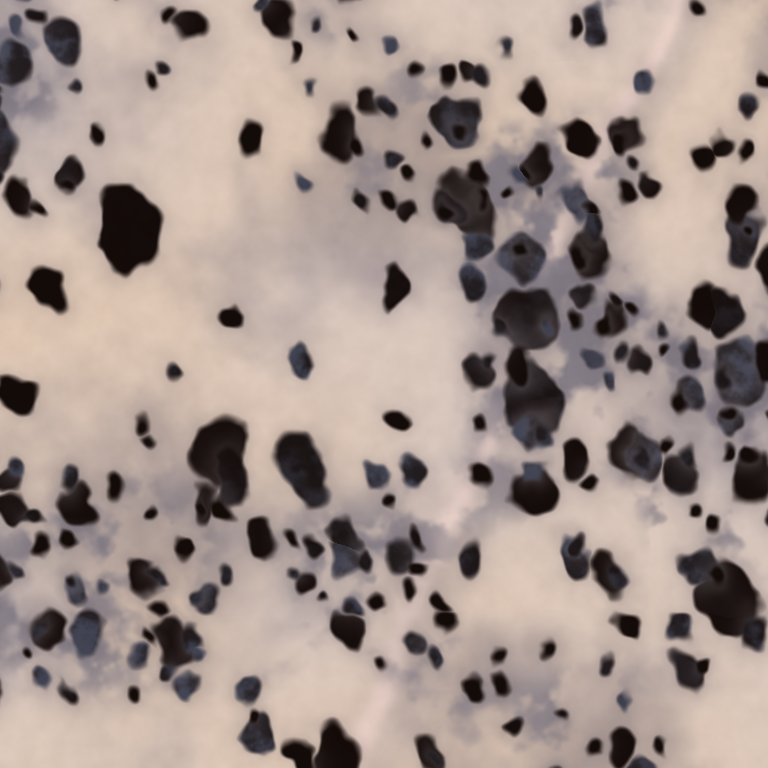
Give the GLSL for this texture, as a Shadertoy shader.

```glsl
// Dark, clumped grains scattered over a soft beige ground with grey-blue haze.
// Three sizes of jittered, noise-warped ellipses are laid over layered value
// noise; a wavering pale ridge crosses the ground diagonally.

#define PALE      vec3(0.86, 0.78, 0.725)
#define HAZE      vec3(0.70, 0.64, 0.625)
#define SMUDGE    vec3(0.49, 0.45, 0.47)
#define RIDGE     vec3(0.92, 0.82, 0.79)
#define BLACK     vec3(0.075, 0.042, 0.033)
#define SLATE     vec3(0.24, 0.22, 0.24)
#define SOFTNESS  0.0042
#define HALO      0.011
#define LEAN      0.22
#define CLUMPING  0.95

float hash(vec2 p) {
    vec3 q = fract(p.xyx * vec3(0.1031, 0.1030, 0.0973));
    q += dot(q, q.yzx + 33.33);
    return fract((q.x + q.y) * q.z);
}

vec2 hash2(vec2 p) {
    return vec2(hash(p + 17.3), hash(p + 71.9));
}

float noise(vec2 p) {
    vec2 i = floor(p), f = fract(p);
    f = f * f * (3.0 - 2.0 * f);
    float low = mix(hash(i), hash(i + vec2(1, 0)), f.x);
    float high = mix(hash(i + vec2(0, 1)), hash(i + vec2(1, 1)), f.x);
    return mix(low, high, f.y);
}

float fbm(vec2 p) {
    float sum = 0.0, weight = 0.5;
    for (int i = 0; i < 4; i++) {
        sum += weight * noise(p);
        p = mat2(1.6, 1.2, -1.2, 1.6) * p + 5.7;
        weight *= 0.5;
    }
    return sum / 0.9375;
}

// Density of grains and haze, from 0 to 1
float clump(vec2 p) {
    return noise(p * 4.3 + 23.0) * 0.65 + noise(p * 9.0 + 41.0) * 0.35;
}

// Nearest grain of one size: x = signed distance, y = its random tint
vec2 grains(vec2 p, float cells, float share, float radius, float seed) {
    vec2 home = floor(p * cells), nearest = vec2(1.0, 0.0);
    for (int y = -1; y <= 1; y++)
    for (int x = -1; x <= 1; x++) {
        vec2 id = home + vec2(x, y), key = id + seed;
        vec2 centre = (id + 0.1 + 0.8 * hash2(key)) / cells;
        float chance = share + CLUMPING * (clump(centre) - 0.5);
        if (hash(key + 5.1) > chance) continue;

        float size = radius * mix(0.68, 1.3, hash(key + 9.7));
        float stretch = mix(1.0, 1.65, hash(key + 13.3));
        float angle = LEAN + 0.9 * (hash(key + 29.1) - 0.5);
        float c = cos(angle), s = sin(angle);
        vec2 q = mat2(c, -s, s, c) * (p - centre);
        q = abs(q) / (size * vec2(1.0, stretch));
        float power = mix(1.7, 2.7, hash(key + 37.7));
        float d = pow(pow(q.x, power) + pow(q.y, power), 1.0 / power) - 1.0;
        d *= size;
        if (d < nearest.x) nearest = vec2(d, hash(key + 53.0));
    }
    return nearest;
}

// Lays one set of grains and its faint halo over the ground
vec3 layGrains(vec3 ground, vec2 grain, vec2 p, float density) {
    float halo = exp(-max(grain.x, 0.0) / HALO);
    ground = mix(ground, SMUDGE, halo * mix(0.12, 0.5, density));
    float mottle = smoothstep(0.3, 0.7, fbm(p * 34.0 + 8.0));
    float grey = smoothstep(0.45, 0.85, grain.y) * (0.35 + 0.85 * mottle);
    vec3 body = mix(BLACK, SLATE, grey);
    body += 0.035 * grey * vec3(-0.4, 0.2, 1.0);
    return mix(ground, body, smoothstep(-SOFTNESS, SOFTNESS, -grain.x));
}

vec3 groundColour(vec2 p, float density) {
    float cloud = fbm(p * 6.0 + 3.0);
    float haze = smoothstep(0.38, 0.68, cloud * 0.6 + density * 0.4);
    vec3 colour = mix(PALE, HAZE, haze);
    colour += (noise(p * 5.0 + 60.0) - 0.5) * vec3(0.03, 0.0, -0.05);

    // Pale ridge with a greyer slope on its right side
    float offset = p.x - 0.47 - 0.4 * p.y - 0.09 * (noise(p * 5.0 + 2.0) - 0.5);
    float slope = smoothstep(0.0, 0.025, offset) * (1.0 - smoothstep(0.03, 0.10, offset));
    colour = mix(colour, HAZE, 0.4 * slope);
    colour = mix(colour, RIDGE, 0.75 * exp(-pow(offset / 0.017, 2.0)));

    // Mottled blue-grey smudges where grains gather
    float smudge = smoothstep(0.46, 0.68, fbm(p * 17.0 + 31.0));
    smudge *= smoothstep(0.42, 0.68, density);
    colour = mix(colour, SMUDGE + vec3(-0.02, 0.0, 0.03), 0.85 * smudge);
    return colour + 0.045 * (fbm(p * 55.0) - 0.5);
}

void mainImage(out vec4 fragColor, in vec2 fragCoord) {
    vec2 p = fragCoord / iResolution.y;
    float density = clump(p);
    vec2 warp = vec2(noise(p * 32.0), noise(p * 32.0 + 90.0)) - 0.5;
    vec2 ripple = vec2(noise(p * 78.0 + 11.0), noise(p * 78.0 + 50.0)) - 0.5;
    vec2 bent = p + 0.017 * warp + 0.006 * ripple;

    vec3 colour = groundColour(p, density);
    colour = layGrains(colour, grains(bent, 8.0, 0.34, 0.031, 3.0), p, density);
    colour = layGrains(colour, grains(bent, 14.0, 0.42, 0.0175, 47.0), p, density);
    colour = layGrains(colour, grains(bent, 25.0, 0.24, 0.0085, 101.0), p, density);
    fragColor = vec4(clamp(colour, 0.0, 1.0), 1.0);
}
```
